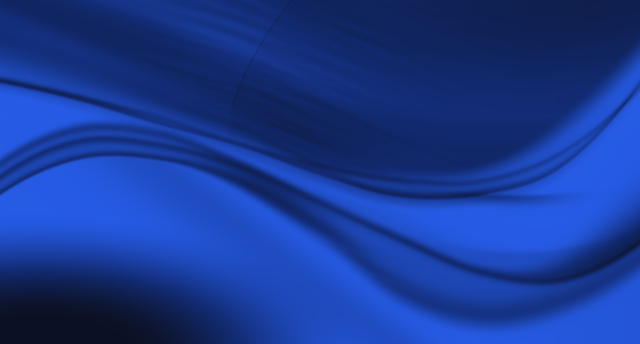
Reproduce this background procedurally as a Shadertoy shader.

```glsl
// Flowing blue silk: spline-shaped folds sweep across a dark navy backdrop.
// Each fold is a height curve; the signed distance to it drives soft, one-sided
// shades that add up to a single light level, coloured by a three-stop ramp.

const vec3 INK = vec3(0.045, 0.065, 0.140);
const vec3 NAVY = vec3(0.068, 0.165, 0.440);
const vec3 AZURE = vec3(0.152, 0.365, 0.920);
const float NAVY_STOP = 0.4;
const float BACKDROP_LIGHT = 0.33;
const float FOLD_LIGHT = 0.74;
const float FILAMENT_LIGHT = 0.09;
const vec2 POOL_CENTER = vec2(0.06, -0.03);
const vec2 POOL_SIZE = vec2(0.46, 0.36);

// Fold heights at nine evenly spaced columns, left to right
const int LAST = 8;
const float STREAK[9] = float[9](1.12, 1.04, .964, .854, .750, .684, .665, .677, .745);
const float BAND_TOP[9] = float[9](.794, .728, .665, .600, .517, .493, .507, .609, .818);
const float BAND_MID[9] = float[9](.765, .716, .658, .580, .517, .476, .473, .553, .745);
const float BAND_LOW[9] = float[9](.765, .711, .641, .578, .495, .432, .437, .515, .757);
const float FOLD_TOP[9] = float[9](.527, .629, .612, .527, .415, .308, .214, .192, .301);
const float FOLD_MID[9] = float[9](.485, .590, .578, .512, .403, .303, .211, .192, .301);
const float FOLD_LOW[9] = float[9](.437, .541, .539, .471, .340, .160, .085, .124, .248);

// Catmull-Rom spline with quadratic extension at both ends
float curve(float k[9], float x) {
    float s = clamp(x, 0.0, 0.9999) * float(LAST);
    int i = int(s);
    float t = fract(s);
    float b = k[i], c = k[i + 1];
    float a = i > 0 ? k[i - 1] : 3.0 * (b - c) + k[2];
    float d = i + 1 < LAST ? k[i + 2] : 3.0 * (c - b) + a;
    return b + 0.5 * t * (c - a + t * (2.0 * a - 5.0 * b + 4.0 * c - d
             + t * (3.0 * (b - c) + d - a)));
}

// Soft ridge with separate widths above and below its crest
float ridge(float d, float above, float below) {
    float q = d / (d > 0.0 ? above : below);
    return exp(-q * q);
}

float bump(float x, float center, float width) {
    return ridge(x - center, width, width);
}

float slopeDot(vec2 cell, vec2 f) {
    float angle = 6.2832 * fract(sin(dot(cell, vec2(127.1, 311.7))) * 4375.5);
    return dot(vec2(cos(angle), sin(angle)), f);
}

float gradientNoise(vec2 p) {
    vec2 i = floor(p), f = fract(p), u = f * f * (3.0 - 2.0 * f), e = vec2(1, 0);
    return mix(mix(slopeDot(i, f), slopeDot(i + e, f - e), u.x),
               mix(slopeDot(i + e.yx, f - e.yx), slopeDot(i + 1.0, f - 1.0), u.x), u.y);
}

// Light level of the dark upper area
float backdrop(vec2 p) {
    float light = BACKDROP_LIGHT - 0.11 * smoothstep(0.4, 1.0, p.x) * smoothstep(0.6, 1.0, p.y);
    float streak = p.y - curve(STREAK, p.x);
    light += mix(0.19, 0.10, smoothstep(0.3, 0.7, p.x)) * ridge(streak, 0.16, 0.05);
    light += 0.03 * ridge(streak + 0.055, 0.012, 0.03) * smoothstep(0.5, 0.75, p.x);
    light += 0.06 * ridge(p.y - 0.5, 0.07, 0.1) * bump(p.x, 0.6, 0.2);
    float veil = p.y - 0.95 + 0.75 * p.x;
    light += 0.13 * ridge(veil, 0.03, 0.09) * (1.0 - smoothstep(0.1, 0.4, p.x));
    light += 0.03 * gradientNoise(vec2(2.0 * p.x, 22.0 * streak));

    // Fine curved hairline
    float t = (p.y - 0.63) / 0.37;
    float hair = p.x - (0.356 + 0.04 * t + 0.06 * t * t);
    light -= 0.09 * bump(hair, 0.0, 0.002) * smoothstep(-0.1, 0.3, t);
    return light + 0.03 * ridge(hair, 0.003, 0.15);
}

// Upper ribbon, with two dark creases and a bright body below them
float ribbon(float light, vec2 p) {
    float top = p.y - curve(BAND_TOP, p.x);
    float mid = p.y - curve(BAND_MID, p.x);
    float low = p.y - curve(BAND_LOW, p.x);
    float right = smoothstep(0.72, 1.0, p.x);
    float center = bump(p.x, 0.4, 0.16);
    float glow = mix(0.12, 0.022, smoothstep(0.0, 0.45, p.x)) + 0.07 * right;
    float body = 0.80 - 0.18 * bump(p.x, 0.6, 0.18) + 0.1 * right;
    float satin = 0.97 - 0.14 * center;

    light = mix(light, body, 1.0 - smoothstep(-0.03, glow, top));
    light = mix(light, satin, 1.0 - smoothstep(-0.045, 0.0, low));
    light += FILAMENT_LIGHT * gradientNoise(vec2(3.0 * p.x, 45.0 * low)) * center;
    light -= (0.20 - 0.07 * center) * ridge(mid, 0.009, 0.011);
    light -= (0.32 - 0.12 * center - 0.08 * right) * ridge(low, 0.014, 0.006);

    // Short creases in the bright right half
    float bend = (p.x - 0.81) * (p.x - 0.81);
    light -= 0.33 * ridge(p.y - 0.425 - bend, 0.009, 0.022) * bump(p.x, 0.80, 0.08);
    return light - 0.12 * ridge(p.y - 0.258 - 2.0 * bend, 0.012, 0.04) * bump(p.x, 0.83, 0.12);
}

// Lower fold, layered over the ribbon
float lowerFold(float light, vec2 p) {
    float top = p.y - curve(FOLD_TOP, p.x);
    float mid = p.y - curve(FOLD_MID, p.x);
    float low = p.y - curve(FOLD_LOW, p.x);
    float left = 1.0 - smoothstep(0.3, 0.45, p.x);
    float right = smoothstep(0.7, 1.0, p.x);
    float spread = smoothstep(0.25, 0.5, p.x);

    float body = FOLD_LIGHT - 0.20 * bump(p.x, 0.42, 0.08);
    light = mix(light, body, 1.0 - smoothstep(-0.015, 0.008, top));
    light -= 0.14 * ridge(top, 0.06, 0.02) * smoothstep(0.4, 0.7, p.x);
    light -= mix(0.33, 0.55, right) * ridge(top, mix(0.014, 0.12, right * right), 0.014);
    light -= 0.30 * left * ridge(mid, 0.010, 0.014);
    light += FILAMENT_LIGHT * gradientNoise(vec2(3.0 * p.x, 40.0 * top)) * bump(p.x, 0.48, 0.16);

    // Body under the fold, dimmed along a broad diagonal
    float soft = mix(0.010, 0.065, spread);
    float diagonal = p.y - 0.43 + 1.4 * (p.x - 0.31);
    float satin = 0.97 - 0.17 * ridge(diagonal, 0.08, 0.14) - 0.06 * right;
    light = mix(light, satin, 1.0 - smoothstep(-soft, 0.004, low));
    float above = mix(0.012, 0.045, spread);
    return light - mix(0.33, 0.24, spread) * ridge(low, above, mix(0.006, 0.04, spread));
}

void mainImage(out vec4 fragColor, in vec2 fragCoord) {
    vec2 p = fragCoord / iResolution.xy;
    float light = lowerFold(ribbon(backdrop(p), p), p);

    // Dark pool in the lower left corner
    light *= smoothstep(0.30, 1.15, length((p - POOL_CENTER) / POOL_SIZE));

    light = clamp(light, 0.0, 1.0);
    vec3 color = light < NAVY_STOP
        ? mix(INK, NAVY, light / NAVY_STOP)
        : mix(NAVY, AZURE, (light - NAVY_STOP) / (1.0 - NAVY_STOP));
    fragColor = vec4(color, 1.0);
}
```
